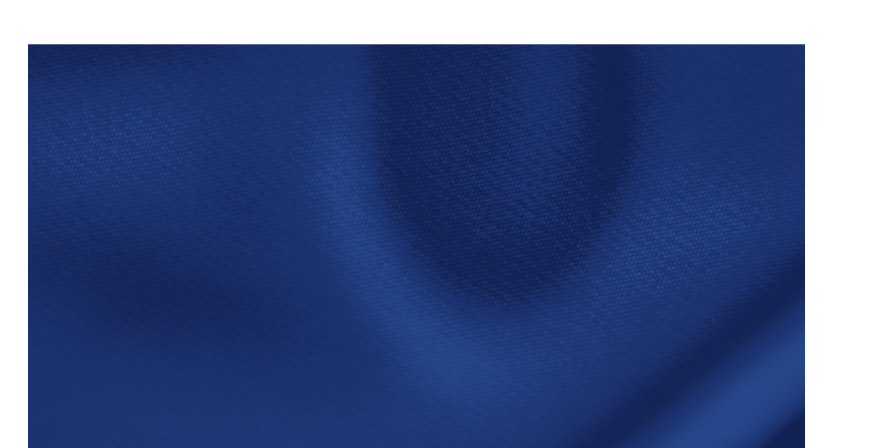
Give the GLSL for this texture, as a Shadertoy shader.

```glsl
// A panel of softly folded blue cloth on a white ground.
// Broad folds are sums of Gaussian shades around a U-shaped valley and a
// diagonal crease; a staggered, slightly warped thread grid adds the weave.

const vec3 SHADOW_BLUE = vec3(0.075, 0.135, 0.33);
const vec3 CLOTH_BLUE = vec3(0.11, 0.20, 0.44);
const vec3 LIGHT_BLUE = vec3(0.15, 0.28, 0.55);

float hash(vec2 p) {
    return fract(sin(dot(p, vec2(127.1, 311.7))) * 43758.5453);
}

float noise(vec2 p) {
    vec2 cell = floor(p), f = fract(p);
    f = f * f * (3.0 - 2.0 * f);
    return mix(mix(hash(cell), hash(cell + vec2(1.0, 0.0)), f.x),
               mix(hash(cell + vec2(0.0, 1.0)), hash(cell + 1.0), f.x), f.y);
}

float fbm(vec2 p) {
    float sum = 0.0, gain = 0.5;
    for (int i = 0; i < 4; i++) {
        sum += gain * noise(p);
        p = mat2(1.6, 1.2, -1.2, 1.6) * p;
        gain *= 0.5;
    }
    return sum;
}

// Gaussian profile across a fold
float bump(float d, float width) {
    d /= width;
    return exp(-d * d);
}

// Rotated elliptical Gaussian
float blob(vec2 p, vec2 center, vec2 size, float angle) {
    float c = cos(angle), s = sin(angle);
    vec2 q = mat2(c, -s, s, c) * (p - center) / size;
    return exp(-dot(q, q));
}

// Brightness of the large folds: 0 is shadow, 1 is full light
float foldTone(vec2 p) {
    float tone = 0.48;

    // Left side: dark top strip, lit shoulder and broad hollow
    tone -= 0.34 * blob(p, vec2(0.18, 0.90), vec2(0.42, 0.10), 0.10);
    tone += 0.16 * blob(p, vec2(0.22, 0.66), vec2(0.36, 0.13), 0.12);
    tone -= 0.34 * blob(p, vec2(0.36, 0.34), vec2(0.40, 0.17), -0.35);
    tone -= 0.14 * blob(p, vec2(0.52, 0.62), vec2(0.10, 0.26), 0.2);
    tone += 0.18 * blob(p, vec2(0.72, 0.04), vec2(0.55, 0.17), 0.0);

    // U-shaped valley with a bright outer slope
    vec2 q = (p - vec2(1.12, 0.74)) / vec2(0.30, 0.45);
    q.x += 0.12 * max(q.y, 0.0);
    float rim = length(vec2(q.x, min(q.y, 0.0))) - 1.0;
    float leftSide = smoothstep(0.65, -0.65, q.x);
    tone -= 0.30 * smoothstep(0.10, -0.20, rim);
    tone -= 0.14 * bump(rim + 0.20, 0.22) * smoothstep(0.9, -0.9, q.y);
    tone += 0.34 * bump(rim - 0.24, 0.24) * mix(0.35, 1.0, leftSide)
          * smoothstep(0.30, -0.35, q.y);

    // Inner ridge and the dim right-hand folds
    tone += 0.24 * blob(p, vec2(1.21, 0.74), vec2(0.09, 0.23), -0.12);
    tone -= 0.22 * blob(p, vec2(1.41, 0.80), vec2(0.09, 0.30), 0.1);
    tone -= 0.12 * blob(p, vec2(1.72, 0.80), vec2(0.17, 0.22), 0.0);
    tone += 0.18 * blob(p, vec2(1.58, 0.50), vec2(0.28, 0.10), 0.35);

    // Diagonal crease, glossy fold and dark lower corner
    float crease = dot(p - vec2(1.797, 0.414), vec2(0.640, -0.768));
    tone -= 0.42 * bump(crease - 0.02, 0.065);
    tone += 0.46 * bump(crease - 0.155, 0.075);
    tone -= 0.70 * smoothstep(0.215, 0.285, crease);

    return tone + 0.16 * (fbm(p * vec2(4.0, 5.0)) - 0.47);
}

// Where the threads are in focus
float weaveFocus(vec2 p) {
    float focus = 0.25;
    focus += 0.70 * blob(p, vec2(0.22, 0.68), vec2(0.48, 0.20), 0.0);
    focus += 0.75 * blob(p, vec2(1.12, 0.60), vec2(0.38, 0.34), 0.0);
    focus += 0.65 * blob(p, vec2(1.58, 0.50), vec2(0.32, 0.18), 0.35);
    float crease = dot(p - vec2(1.797, 0.414), vec2(0.640, -0.768));
    return min(focus, 1.0) * smoothstep(0.06, -0.04, crease);
}

// Staggered thread relief with uneven stitches, roughly -1 to 1
float weave(vec2 p, float density) {
    vec2 q = p + 0.025 * vec2(noise(p * 3.0), noise(p * 3.0 + 17.0));
    q = (q + vec2(0.10, -0.16) * q.yx) * density;
    q.x += 0.5 * mod(floor(q.y), 2.0);
    vec2 thread = cos(6.2831853 * (fract(q) - 0.5));
    float stitch = 0.45 * thread.x + 0.55 * thread.y;
    return 0.65 * stitch + 0.7 * (hash(floor(q)) - 0.5);
}

vec3 clothColor(vec2 p) {
    float tone = foldTone(p);
    float focus = weaveFocus(p);
    float twill = sin(dot(p, vec2(150.0, 235.0)) + 5.0 * noise(p * 4.0));
    tone += focus * (0.25 * weave(p, 105.0) + 0.05 * twill);
    tone = clamp(tone, 0.0, 1.0);
    vec3 color = mix(SHADOW_BLUE, CLOTH_BLUE, smoothstep(0.0, 0.5, tone));
    return mix(color, LIGHT_BLUE, smoothstep(0.45, 1.0, tone));
}

void mainImage(out vec4 fragColor, in vec2 fragCoord) {
    vec2 p = fragCoord / iResolution.y;
    float pixel = 1.0 / iResolution.y;

    // Panel reaches the lower border, leaving white on the other sides
    float edge = max(max(0.0625 - p.x, p.x - 1.797), p.y - 0.901);
    float panel = smoothstep(0.5 * pixel, -0.5 * pixel, edge);
    fragColor = vec4(mix(vec3(1.0), clothColor(p), panel), 1.0);
}
```
